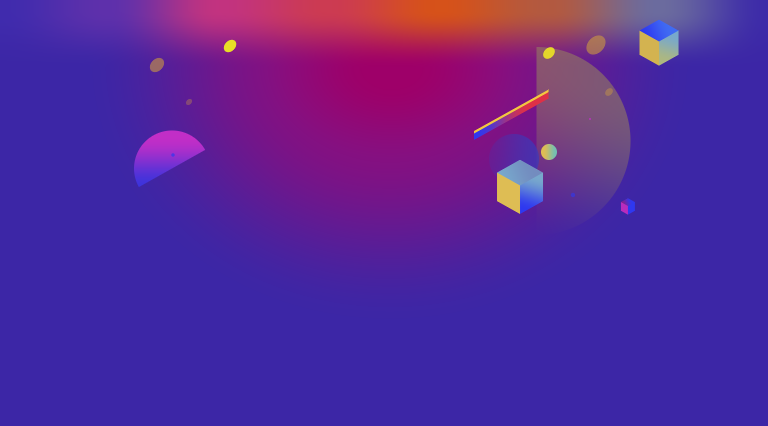
A Shadertoy shader for this background:

```glsl
// Floating geometric shapes over a violet backdrop with a magenta glow.
// A warm colour band fades down from the top edge; distance functions
// draw half discs, leaning ellipses, a slanted bar and isometric cubes.

const vec3 VIOLET = vec3(0.235, 0.15, 0.65);
const vec3 PLUM = vec3(0.53, 0.06, 0.50);
const vec3 MAGENTA = vec3(0.62, 0.0, 0.41);
const vec3 YELLOW = vec3(0.87, 0.74, 0.33);
const vec3 BLUE = vec3(0.18, 0.22, 0.94);
const vec3 SKY = vec3(0.47, 0.66, 0.80);
const vec3 PINK = vec3(0.76, 0.18, 0.78);

// Coverage of a signed distance, softened over one pixel
float fill(float d, float px) {
    return clamp(0.5 - d / px, 0.0, 1.0);
}

float disc(vec2 p, vec2 center, float radius) {
    return length(p - center) - radius;
}

// Disc kept only on the side its normal points to
float halfDisc(vec2 p, vec2 center, float radius, vec2 normal) {
    return max(disc(p, center, radius), -dot(p - center, normal));
}

// Ellipse leaning to the upper right
float leaf(vec2 p, vec2 center, float radius) {
    vec2 q = p - center;
    vec2 axes = vec2(q.x + q.y, q.y - q.x) * 0.7071;
    return length(axes * vec2(0.92, 1.25)) - radius;
}

// Colours evenly spaced along the top edge
vec3 topBand(float u) {
    vec3 stops[8] = vec3[8](
        vec3(0.25, 0.17, 0.68), vec3(0.37, 0.19, 0.67),
        vec3(0.76, 0.20, 0.50), vec3(0.80, 0.23, 0.32),
        vec3(0.84, 0.32, 0.10), vec3(0.70, 0.35, 0.25),
        vec3(0.42, 0.42, 0.62), vec3(0.24, 0.17, 0.66));
    float t = clamp(u, 0.0, 0.9999) * 7.0;
    int i = int(t);
    return mix(stops[i], stops[i + 1], smoothstep(0.0, 1.0, fract(t)));
}

vec3 backdrop(vec2 p, float u) {
    float halo = length((p - vec2(0.915, 0.86)) * vec2(0.87, 1.0)) / 0.6;
    vec3 col = mix(VIOLET, PLUM, smoothstep(1.05, 0.3, halo));
    float core = length((p - vec2(0.92, 0.84)) / vec2(0.30, 0.21));
    col = mix(col, MAGENTA, smoothstep(1.05, 0.15, core));
    return mix(col, topBand(u), smoothstep(0.84, 0.975, p.y));
}

// Cube around its front corner; top and right faces carry gradients
vec3 cube(vec3 col, vec2 p, vec2 corner, float size, float px,
          vec3 topL, vec3 topR, vec3 left, vec3 rightLow, vec3 rightHigh) {
    const float SLOPE = 0.56, DEPTH = 1.24;
    vec2 q = (p - corner) / size;
    float soft = px / size;
    float ridge = SLOPE * abs(q.x);
    float outline = max(abs(q.x) - 1.0,
                    max(q.y + ridge - 2.0 * SLOPE, ridge - DEPTH - q.y));
    vec3 right = mix(rightLow, rightHigh, smoothstep(-1.0, 0.6, q.y + 0.3 * q.x));
    vec3 face = mix(left, right, fill(-q.x, soft));
    vec3 top = mix(topL, topR, smoothstep(-0.8, 0.9, q.x + 0.4 * q.y));
    face = mix(face, top, fill(ridge - q.y, soft));
    return mix(col, face, fill(outline, soft));
}

// Slanted bar with a bright upper edge
vec3 bar(vec3 col, vec2 p, float px) {
    vec2 q = p - vec2(1.1127, 0.6925);
    float t = q.x / 0.175;
    float depth = 0.556 * q.x - q.y;
    float body = max(abs(q.x - 0.0875) - 0.0875, abs(depth - 0.0105) - 0.0105);
    vec3 side = mix(BLUE, vec3(0.87, 0.19, 0.28), smoothstep(0.0, 0.75, t));
    vec3 paint = mix(side, vec3(0.95, 0.78, 0.25), fill(depth - 0.006, px));
    return mix(col, paint, fill(body, px));
}

void mainImage(out vec4 fragColor, in vec2 fragCoord) {
    vec2 p = fragCoord / iResolution.y;
    float px = 1.0 / iResolution.y;
    vec3 col = backdrop(p, fragCoord.x / iResolution.x);

    // Large translucent half disc, fading toward its lower left
    vec2 hub = vec2(1.2594, 0.669);
    float veil = smoothstep(-0.24, 0.2, p.y - hub.y + 0.45 * (p.x - hub.x));
    col = mix(col, vec3(0.58, 0.48, 0.38), 0.62 * veil
        * fill(halfDisc(p, hub, 0.2207, vec2(1.0, 0.0)), px));

    // Scattered leaves: position, size, opacity
    vec4 leaves[6] = vec4[6](
        vec4(0.3685, 0.8474, 0.0175, 0.6), vec4(0.540, 0.892, 0.0153, 1.0),
        vec4(0.4437, 0.7606, 0.0075, 0.35), vec4(1.2887, 0.8756, 0.0143, 0.95),
        vec4(1.399, 0.8944, 0.0235, 0.6), vec4(1.4296, 0.784, 0.0094, 0.45));
    for (int i = 0; i < 6; i++) {
        vec4 spot = leaves[i];
        vec3 tint = mix(vec3(0.80, 0.60, 0.25), vec3(0.91, 0.87, 0.15), step(0.9, spot.w));
        col = mix(col, tint, spot.w * fill(leaf(p, spot.xy, spot.z), px));
    }

    // Tilted half disc on the left
    vec3 dome = mix(vec3(0.24, 0.20, 0.86), PINK, smoothstep(0.56, 0.68, p.y));
    col = mix(col, dome, fill(halfDisc(p, vec2(0.4038, 0.6045), 0.0892, vec2(-0.489, 0.872)), px));

    // Faint disc, bar and two-tone ball
    float fade = smoothstep(1.13, 1.27, p.x);
    col = mix(col, vec3(0.24, 0.22, 0.72), mix(0.2, 0.75, fade) * fill(disc(p, vec2(1.2066, 0.6268), 0.0587), px));
    col = bar(col, p, px);
    vec3 ball = mix(YELLOW, vec3(0.45, 0.75, 0.70), smoothstep(1.275, 1.306, p.x));
    col = mix(col, ball, fill(disc(p, vec2(1.2887, 0.6432), 0.0188), px));

    // Tiny dots
    col = mix(col, BLUE, 0.7 * fill(disc(p, vec2(0.4061, 0.6362), 0.004), px));
    col = mix(col, BLUE, 0.6 * fill(disc(p, vec2(1.345, 0.5423), 0.005), px));
    col = mix(col, PINK, fill(disc(p, vec2(1.385, 0.7207), 0.002), px));

    // Cubes
    col = cube(col, p, vec2(1.2207, 0.5646), 0.054, px, SKY, vec3(0.45, 0.55, 0.75), YELLOW, BLUE, SKY);
    col = cube(col, p, vec2(1.547, 0.9026), 0.0458, px, BLUE, vec3(0.25, 0.42, 0.95), YELLOW * 0.95, vec3(0.68, 0.72, 0.50), SKY);
    col = cube(col, p, vec2(1.474, 0.5164), 0.0164, px, PINK * 0.7, BLUE, PINK * 0.95, BLUE, BLUE);
    fragColor = vec4(col, 1.0);
}
```
